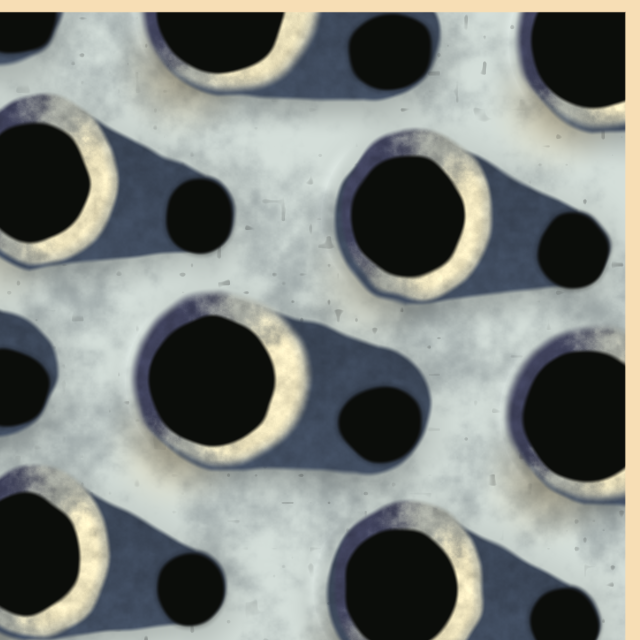
Write a three.js fragment shader that draws this texture.

```glsl
// Sunlit metal plate with staggered raised holes, slanted shadows and small holes
varying vec2 vUv;

const vec3 BLACK = vec3(0.045, 0.05, 0.04);
const vec3 SHADOW = vec3(0.24, 0.285, 0.355);
const vec3 VIOLET = vec3(0.25, 0.26, 0.36);
const vec3 GREY = vec3(0.63, 0.67, 0.67);
const vec3 SILVER = vec3(0.83, 0.87, 0.85);
const vec3 CREAM = vec3(0.94, 0.90, 0.75);
const vec3 BORDER = vec3(0.97, 0.87, 0.71);

// Lattice steps and the first centre of each kind of hole
const vec2 STEP_A = vec2(0.585, -0.055);
const vec2 STEP_B = vec2(0.013, 0.582);
const vec2 WIDE_ORIGIN = vec2(0.332, 0.405);
const vec2 NARROW_ORIGIN = vec2(0.638, 0.661);

float hash(vec2 p) {
  return fract(sin(dot(p, vec2(127.1, 311.7))) * 4375.85);
}

float noise(vec2 p) {
  vec2 i = floor(p), f = fract(p);
  f = f * f * (3.0 - 2.0 * f);
  return mix(mix(hash(i), hash(i + vec2(1.0, 0.0)), f.x),
             mix(hash(i + vec2(0.0, 1.0)), hash(i + 1.0), f.x), f.y);
}

float fbm(vec2 p) {
  float sum = 0.0, amp = 0.5;
  for (int i = 0; i < 4; i++) {
    sum += amp * noise(p);
    p = p * 2.1 + 7.3;
    amp *= 0.5;
  }
  return sum;
}

float ellipse(vec2 p, vec2 r) {
  return (length(p / r) - 1.0) * min(r.x, r.y);
}

float taperedCapsule(vec2 p, vec2 a, vec2 b, float ra, float rb) {
  vec2 ab = b - a;
  float h = clamp(dot(p - a, ab) / dot(ab, ab), 0.0, 1.0);
  return length(p - a - ab * h) - mix(ra, rb, h);
}

// Coverage of a shape with a soft edge
float fill(float d, float soft) {
  return 1.0 - smoothstep(-soft, soft, d);
}

vec3 plate(vec2 p) {
  float mottled = fbm(p * 9.0) * 0.7 + fbm(p * 45.0) * 0.3;
  vec3 col = mix(GREY, SILVER, smoothstep(0.18, 0.62, mottled));
  float pit = smoothstep(0.87, 0.97, noise(p * 70.0)) * noise(p * 13.0);
  return col * (1.0 - 0.25 * pit);
}

// Paints one raised hole with its shadow and small hole; narrow is 0 or 1
vec3 paintVent(vec3 col, vec2 q, vec2 p, float narrow, float seed) {
  float grain = fbm(p * 60.0);
  vec2 wobble = (vec2(noise(p * 24.0 + 3.0), noise(p * 24.0 + 19.0)) - 0.5) * 0.007;
  vec2 w = q + wobble;

  // Soft shade below the shadow, warm stain and bright lip on the left
  vec2 tip = mix(vec2(0.241, -0.043), vec2(0.256, -0.050), narrow);
  float shade = taperedCapsule(w, vec2(0.02, -0.005), tip, 0.134, mix(0.10, 0.058, narrow));
  float below = smoothstep(0.05, -0.16, q.y + 0.2 * q.x);
  col *= 1.0 - (0.08 + 0.20 * below) * fill(shade - 0.02, 0.045);
  float stain = fill(length(q + vec2(0.06, 0.10)) - 0.06, 0.06);
  col = mix(col, col * vec3(1.05, 0.98, 0.88), stain * (1.0 - 0.5 * narrow));
  float lip = fill(abs(length(q - vec2(0.012, 0.0)) - 0.148), 0.018);
  col += 0.14 * lip * smoothstep(0.07, 0.13, -q.x);

  // Cast shadow
  vec3 shadowCol = SHADOW * (0.82 + 0.26 * grain + 0.5 * smoothstep(0.1, -0.2, q.y) * 0.3);
  col = mix(col, shadowCol, fill(shade, 0.005));

  // Raised rim, lit from the right
  vec2 c = w - vec2(0.014, 0.004);
  float rim = ellipse(c, mix(vec2(0.136, 0.133), vec2(0.117, 0.133), narrow));
  float lit = dot(normalize(q + 0.0001), vec2(0.92, -0.39)) + (grain - 0.5) * 0.5;
  vec3 rimCol = mix(VIOLET, GREY * vec3(1.02, 0.98, 0.93), smoothstep(-0.75, 0.0, lit));
  float inner = smoothstep(0.0, -0.022, rim);
  rimCol = mix(rimCol, CREAM, smoothstep(0.0, 0.75, lit) * mix(0.3, 1.0, inner));
  rimCol *= 0.83 + 0.34 * grain;
  col = mix(col, rimCol, fill(rim, mix(0.009, 0.005, narrow)));

  // Large and small openings
  float size = 0.98 + 0.04 * seed;
  vec2 bigR = mix(vec2(0.101, 0.102), vec2(0.087, 0.095), narrow);
  vec2 smallR = mix(vec2(0.066, 0.059), vec2(0.053, 0.057), narrow);
  vec2 smallAt = mix(vec2(0.264, -0.067), vec2(0.258, -0.054), narrow);
  float big = ellipse(w, bigR * size);
  float small = ellipse(w - smallAt, smallR * size);
  col *= 1.0 - 0.35 * fill(small - 0.003, 0.008);
  return mix(col, BLACK, max(fill(big, 0.004), fill(small, 0.004)));
}

// Paints the vents of one lattice that lie near p
vec3 paintLattice(vec3 col, vec2 p, vec2 origin, float narrow) {
  vec2 o = p - origin;
  float det = STEP_A.x * STEP_B.y - STEP_A.y * STEP_B.x;
  vec2 cell = floor(vec2(o.x * STEP_B.y - o.y * STEP_B.x,
                         STEP_A.x * o.y - STEP_A.y * o.x) / det + 0.5);
  for (int j = -1; j <= 1; j++) {
    for (int i = -1; i <= 1; i++) {
      vec2 id = cell + vec2(float(i), float(j));
      vec2 q = o - id.x * STEP_A - id.y * STEP_B;
      col = paintVent(col, q, p, narrow, hash(id + 5.0 * narrow));
    }
  }
  return col;
}

void main() {
  vec3 col = plate(vUv);
  col = paintLattice(col, vUv, WIDE_ORIGIN, 0.0);
  col = paintLattice(col, vUv, NARROW_ORIGIN, 1.0);

  // Border along the top and right
  float edge = max(vUv.x - 0.977, vUv.y - 0.981);
  col = mix(BORDER, col, fill(edge, 0.0015));
  gl_FragColor = vec4(col, 1.0);
}
```
